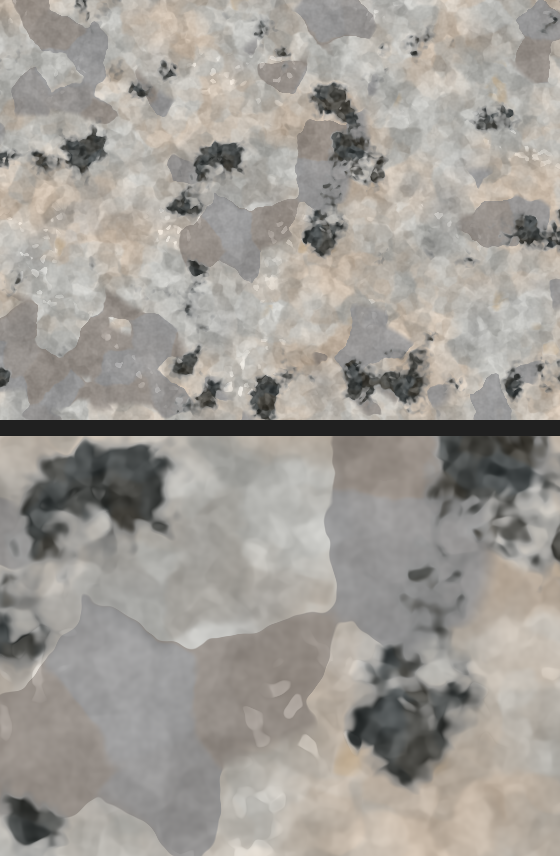
Top, the full canvas; bottom, a detail of the centre.
This texture is drawn by a Shadertoy shader. Its source:

```glsl
// Speckled granite: pale feldspar facets, grey quartz grains, dark mica and small glints.
#define FACET_SIZE 0.058
#define QUARTZ_SIZE 0.088
#define QUARTZ_LIMIT 0.84
#define MICA_SIZE 0.18
#define MICA_LIMIT 0.45
#define CONTRAST 1.0
#define COOL_WHITE vec3(0.715, 0.715, 0.70)
#define CREAM vec3(0.775, 0.715, 0.65)
#define TAUPE vec3(0.575, 0.545, 0.52)
#define SLATE vec3(0.545, 0.545, 0.55)
#define MICA_DARK vec3(0.245, 0.25, 0.24)
#define OCHRE vec3(0.66, 0.56, 0.42)

vec2 hash2(vec2 p) {
    vec3 h = fract(p.xyx * vec3(0.1031, 0.1030, 0.0973));
    h += dot(h, h.yzx + 33.33);
    return fract((h.xx + h.yz) * h.zy);
}

float cornerSlope(vec2 cell, vec2 offset) {
    float angle = 6.2832 * hash2(cell).x;
    return dot(vec2(cos(angle), sin(angle)), offset);
}

// Gradient noise, roughly -1 to 1
float noise(vec2 p) {
    vec2 i = floor(p), f = fract(p);
    vec2 u = f * f * f * (f * (f * 6.0 - 15.0) + 10.0);
    vec2 e = vec2(1.0, 0.0);
    float low = mix(cornerSlope(i, f), cornerSlope(i + e, f - e), u.x);
    float high = mix(cornerSlope(i + e.yx, f - e.yx), cornerSlope(i + e.xx, f - e.xx), u.x);
    return 1.4 * mix(low, high, u.y);
}

float fbm(vec2 p) {
    float sum = 0.0, gain = 0.6;
    for (int i = 0; i < 3; i++) {
        sum += gain * noise(p);
        p = mat2(1.6, 1.2, -1.2, 1.6) * p + 17.3;
        gain *= 0.5;
    }
    return sum;
}

// Two random values per Voronoi grain, blended softly across the borders
vec2 grains(vec2 p, float sharpness) {
    vec2 cell = floor(p), sum = vec2(0.0);
    float total = 0.0;
    for (int y = -1; y <= 1; y++)
    for (int x = -1; x <= 1; x++) {
        vec2 id = cell + vec2(x, y);
        float w = exp(-sharpness * length(id + hash2(id) - p));
        sum += w * hash2(id + 71.7);
        total += w;
    }
    return sum / total;
}

void mainImage(out vec4 fragColor, in vec2 fragCoord) {
    vec2 p = fragCoord / iResolution.y;
    vec2 q = p + 0.013 * vec2(fbm(p * 21.0), fbm(p * 21.0 + 40.0));

    // Broken facets at three sizes
    vec2 large = grains(q / FACET_SIZE, 20.0) - 0.5;
    vec2 small = grains(q / FACET_SIZE * 2.2 + 9.0, 14.0) - 0.5;
    vec2 tiny = grains(q / FACET_SIZE * 4.6 + 23.0, 9.0) - 0.5;
    float shade = 0.13 * large.x + 0.11 * small.x + 0.06 * tiny.x;

    // Feldspar, drifting between cool white and cream, with cloudy grey patches
    float warmth = smoothstep(-0.3, 0.5, fbm(p * 3.1 + 5.0) + 0.35 * large.y + 0.2 * small.y);
    vec3 color = mix(COOL_WHITE, CREAM, warmth);
    float cloud = smoothstep(0.0, 0.55, fbm(p * 5.0 + 61.0) + 0.3 * small.y);
    color = mix(color, vec3(0.625, 0.625, 0.62), 0.6 * cloud);
    color += CONTRAST * shade;

    // Ochre stains
    float stain = smoothstep(0.42, 0.65, fbm(p * vec2(8.0, 6.0) + 90.0) + 0.2 * small.x);
    color = mix(color, OCHRE + shade, 0.65 * stain);

    // Quartz: smooth flat grains gathered in clusters
    vec2 quartz = grains(q / QUARTZ_SIZE + 3.0, 26.0);
    float quartzMask = smoothstep(-0.05, 0.05, quartz.x + 0.85 * noise(p * 3.4 + 31.0) - QUARTZ_LIMIT);
    vec3 quartzColor = mix(TAUPE, SLATE, smoothstep(0.3, 0.7, quartz.y));
    quartzColor += 0.09 * (quartz.y - 0.5) + 0.35 * shade;
    color = mix(color, quartzColor, 0.87 * quartzMask);

    // Mica: ragged dark flakes inside a translucent grey halo
    float mica = noise(p / MICA_SIZE + 12.0) + 0.4 * noise(p / MICA_SIZE * 2.7 + 50.0)
               + 0.22 * small.y + 0.16 * tiny.y + 0.1 * noise(p * 75.0) - MICA_LIMIT;
    float halo = smoothstep(-0.1, 0.08, mica);
    float core = smoothstep(0.03, 0.16, mica);
    color = mix(color, vec3(0.525, 0.53, 0.53) + shade, 0.7 * halo);
    float fleck = 0.2 * tiny.x + 0.07 * noise(p * 90.0);
    vec3 micaColor = MICA_DARK + fleck + 0.03 * small.x * vec3(-1.0, 0.0, 1.0);
    color = mix(color, micaColor, 0.93 * core);

    // Glints on crystal faces and fine surface grain
    float glint = smoothstep(0.24, 0.42, tiny.y) * smoothstep(0.2, 0.6, noise(p * 5.5 + 77.0));
    color += 0.13 * glint * (1.0 - 0.6 * core);
    color += 0.02 * noise(p * 60.0) + 0.018 * noise(p * 140.0);

    fragColor = vec4(clamp(color, 0.0, 1.0), 1.0);
}
```
